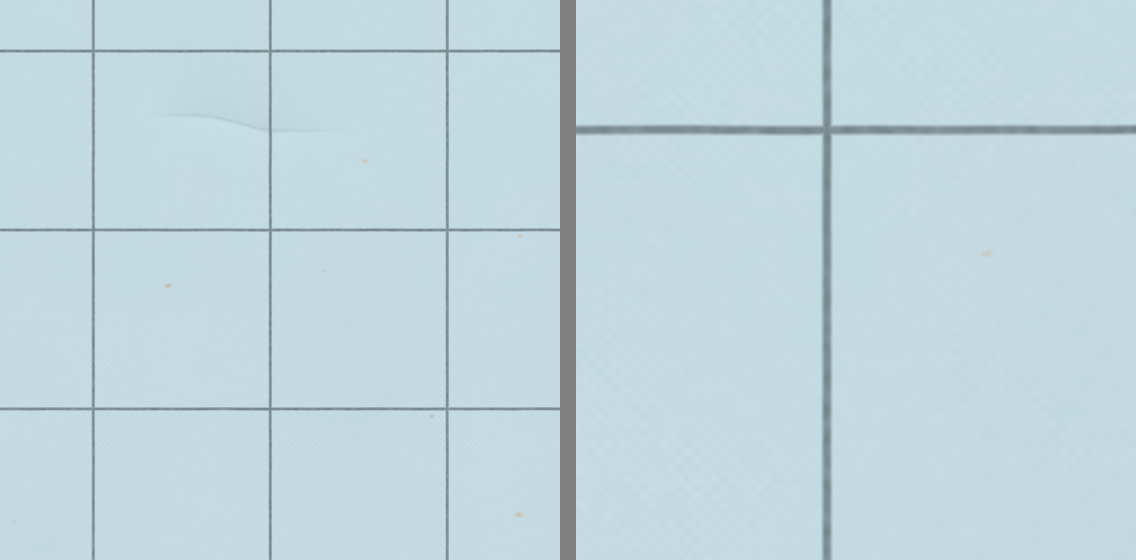
Left, the full canvas; right, a detail of the centre.
Give the GLSL for this pattern, as a Shadertoy shader.

```glsl
const vec2 GRID_PITCH = vec2(0.316, 0.3195);
const vec2 GRID_ORIGIN = vec2(0.1667, 0.2698);
const float LINE_HALF_WIDTH = 0.0025;
const float WEAVE_PITCH = 0.0075;
const int SPECK_COUNT = 7;

const vec3 PAPER_SHADE = vec3(0.755, 0.847, 0.878);
const vec3 PAPER_LIGHT = vec3(0.790, 0.873, 0.908);
const vec3 PAPER_GREEN = vec3(0.755, 0.860, 0.872);
const vec3 INK = vec3(0.455, 0.520, 0.540);
const vec3 RUST = vec3(0.82, 0.68, 0.56);

vec2 hash2(vec2 p) {
    vec3 q = fract(p.xyx * vec3(0.1031, 0.1030, 0.0973));
    q += dot(q, q.yzx + 33.33);
    return fract((q.xx + q.yz) * q.zy);
}

float cornerSlope(vec2 cell, vec2 offset) {
    return dot(hash2(cell) * 2.0 - 1.0, offset);
}

// Gradient noise, roughly -0.7 to 0.7
float gradientNoise(vec2 p) {
    vec2 i = floor(p), f = fract(p);
    vec2 u = f * f * f * (f * (f * 6.0 - 15.0) + 10.0);
    vec2 e = vec2(0.0, 1.0);
    float low = mix(cornerSlope(i, f), cornerSlope(i + e.yx, f - e.yx), u.x);
    float high = mix(cornerSlope(i + e.xy, f - e.xy), cornerSlope(i + e.yy, f - e.yy), u.x);
    return mix(low, high, u.y);
}

float fbm(vec2 p) {
    float sum = 0.0, amplitude = 0.6;
    for (int i = 0; i < 4; i++) {
        sum += amplitude * gradientNoise(p);
        p = p * 2.03 + 17.3;
        amplitude *= 0.6;
    }
    return sum;
}

// Fine diagonal threads, fading in and out across the sheet
float weave(vec2 p, float pixel) {
    vec2 phase = 6.28318 * vec2(p.x + p.y, p.x - p.y) / (WEAVE_PITCH * 1.414);
    float strength = smoothstep(-0.3, 0.4, fbm(p * 7.0 + 41.0));
    float resolved = 1.0 - smoothstep(0.3, 0.6, pixel / WEAVE_PITCH);
    return (0.6 * sin(phase.x) + 0.4 * sin(phase.y)) * strength * resolved;
}

vec3 paperColor(vec2 p, float pixel) {
    float tone = 0.32 + 0.45 * fbm(p * 4.0) + 0.3 * gradientNoise(p * 70.0);
    tone += 0.35 * weave(p, pixel) + 0.25 * gradientNoise(p * 190.0);
    vec3 color = mix(PAPER_SHADE, PAPER_LIGHT, clamp(tone, -0.4, 1.3));
    float green = smoothstep(0.4, 0.95, p.y + 0.4 * fbm(p * 5.0 + 9.0));
    return mix(color, PAPER_GREEN, 0.4 * green);
}

// Soft fold: shade above the ridge, a faint highlight below
float creaseShade(vec2 p) {
    float ridge = mix(0.793, 0.766, smoothstep(0.35, 0.50, p.x));
    float d = p.y - ridge + 0.002 * gradientNoise(vec2(p.x * 18.0, 3.0));
    float span = smoothstep(0.25, 0.37, p.x) * (1.0 - smoothstep(0.46, 0.66, p.x));
    float above = smoothstep(-0.002, 0.002, d);
    float broad = above * exp(-max(d, 0.0) / 0.05);
    float sharp = exp(-d * d / 0.000012);
    float glow = (1.0 - above) * exp(min(d, 0.0) / 0.03);
    return span * (0.018 * glow - 0.022 * broad - 0.045 * sharp);
}

float specks(vec2 p, float pixel) {
    float mask = 0.0;
    for (int i = 0; i < SPECK_COUNT; i++) {
        vec2 seed = vec2(float(i) * 7.0 + 3.0, 19.0);
        vec2 d = p - hash2(seed);
        vec2 form = hash2(seed + 53.0);
        float radius = mix(0.004, 0.009, form.x);
        float edge = length(d * vec2(1.0, 1.4)) + 0.004 * gradientNoise(p * 150.0);
        float spot = 1.0 - smoothstep(0.0, radius + pixel, edge);
        mask = max(mask, spot * mix(0.3, 1.0, form.y));
    }
    return mask;
}

// Printed rules with slight wobble and uneven ink
float gridInk(vec2 p, float pixel) {
    vec2 wobble = 0.0007 * vec2(gradientNoise(vec2(p.y * 14.0, 2.0)),
                                gradientNoise(vec2(p.x * 14.0, 8.0)));
    vec2 cell = (p + wobble - GRID_ORIGIN) / GRID_PITCH;
    vec2 d = abs(fract(cell + 0.5) - 0.5) * GRID_PITCH;
    float blur = max(pixel, 0.0016);
    vec2 line = 1.0 - smoothstep(LINE_HALF_WIDTH - blur, LINE_HALF_WIDTH + blur, d);
    float wear = 0.9 + 0.25 * gradientNoise(p * 110.0) + 0.1 * gradientNoise(p * 25.0);
    return max(line.x, line.y) * clamp(wear, 0.0, 1.0);
}

void mainImage(out vec4 fragColor, in vec2 fragCoord) {
    vec2 p = fragCoord / iResolution.y;
    float pixel = 1.0 / iResolution.y;

    vec3 color = paperColor(p, pixel) + creaseShade(p);
    color = mix(color, RUST, 0.75 * specks(p, pixel));
    color = mix(color, INK, gridInk(p, pixel));
    fragColor = vec4(color, 1.0);
}
```
